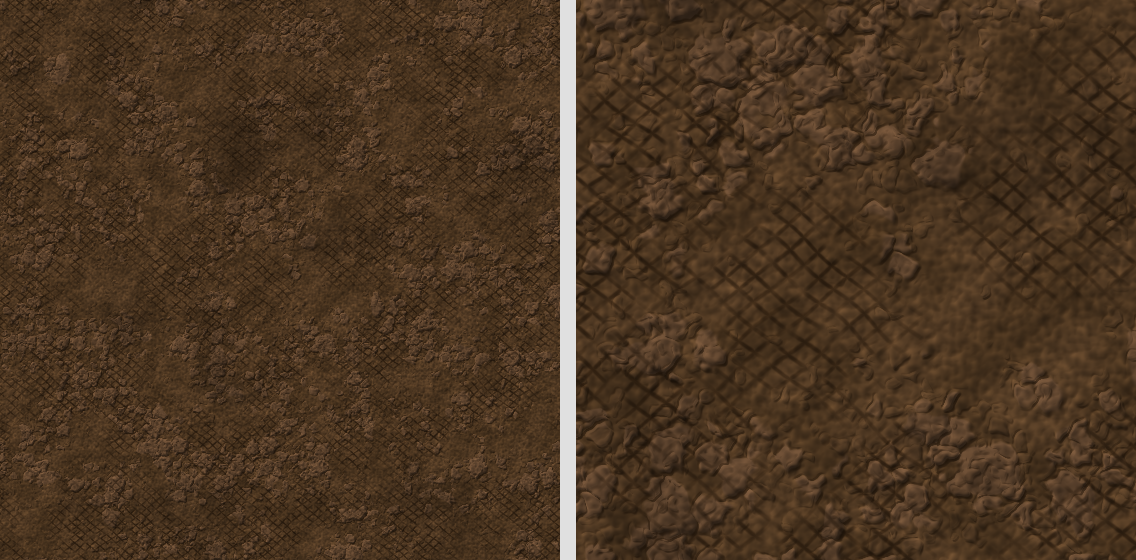
Left: the whole. Right: its middle third, enlarged.
This texture is drawn by a WebGL 2 fragment shader. Its source:

```glsl
#version 300 es
precision highp float;
// Dry brown soil: crumbly clods scattered over ground pressed with a fine diamond mesh.
// A height field of domes and gradient noise is lit from the upper left,
// then tinted by large soft patches that also decide where clods and mesh appear.

uniform vec2 u_resolution;
out vec4 fragColor;

const vec3 OLIVE_SOIL = vec3(0.268, 0.190, 0.112);
const vec3 PALE_SOIL = vec3(0.318, 0.227, 0.140);
const vec3 CLOD_SOIL = vec3(0.365, 0.266, 0.187);
const vec3 DARK_SOIL = vec3(0.120, 0.074, 0.032);
const vec2 LIGHT_DIR = vec2(-0.6, 0.8);
const vec2 DIAMOND_SIZE = vec2(0.0180, 0.0152);

vec2 hash2(vec2 p) {
    vec3 q = fract(p.xyx * vec3(0.1031, 0.1030, 0.0973));
    q += dot(q, q.yzx + 33.33);
    return fract((q.xx + q.yz) * q.zy);
}

float cornerSlope(vec2 cell, vec2 offset) {
    float angle = 6.28318 * hash2(cell + 71.0).x;
    return dot(vec2(cos(angle), sin(angle)), offset);
}

float gradientNoise(vec2 p) {
    vec2 i = floor(p), f = p - i;
    vec2 w = f * f * f * (f * (f * 6.0 - 15.0) + 10.0);
    vec2 e = vec2(1.0, 0.0);
    float low = mix(cornerSlope(i, f), cornerSlope(i + e, f - e), w.x);
    float high = mix(cornerSlope(i + e.yx, f - e.yx), cornerSlope(i + 1.0, f - 1.0), w.x);
    return mix(low, high, w.y);
}

float fbm(vec2 p, int octaves) {
    float sum = 0.0, amplitude = 1.0;
    for (int k = 0; k < octaves; k++) {
        sum += amplitude * gradientNoise(p);
        p = mat2(1.6, 1.2, -1.2, 1.6) * p + 17.3;
        amplitude *= 0.5;
    }
    return sum;
}

// Rounded clods with steep flanks, one per occupied cell; height in cell units.
float clods(vec2 p, float cover, float seed) {
    vec2 cell = floor(p);
    float height = 0.0;
    for (int y = -1; y <= 1; y++) {
        for (int x = -1; x <= 1; x++) {
            vec2 id = cell + vec2(x, y);
            vec2 centre = id + 0.2 + 0.6 * hash2(id + seed);
            vec2 trait = hash2(id + seed + 37.0);
            float radius = mix(0.30, 0.68, trait.x);
            float dome = 1.0 - smoothstep(0.55, 1.0, length(p - centre) / radius);
            float present = smoothstep(0.0, 0.12, cover - trait.y);
            height = max(height, dome * radius * present);
        }
    }
    return height;
}

// Darkness of two crossing sets of lines forming diamonds.
float diamondMesh(vec2 p, vec2 size) {
    vec2 q = p / size;
    vec2 lines = abs(fract(vec2(q.x + q.y, q.x - q.y)) - 0.5);
    vec2 groove = 1.0 - smoothstep(0.03, 0.17, lines);
    return max(groove.x, groove.y * 0.9);
}

float clodHeight(vec2 p, float cover) {
    vec2 warp = vec2(gradientNoise(p * 70.0), gradientNoise(p * 70.0 + 40.0));
    vec2 ragged = vec2(gradientNoise(p * 170.0), gradientNoise(p * 170.0 + 90.0));
    vec2 q = p + 0.008 * warp + 0.0035 * ragged;
    float large = clods(q * 32.0, cover * 0.65, 3.0) / 32.0;
    float medium = clods(q * 62.0, cover * 0.9, 11.0) / 62.0;
    float small = clods(q * 110.0, 0.8 * cover + 0.14, 23.0) / 110.0;
    return max(large, medium) + 0.7 * small;
}

float groundHeight(vec2 p, float clod) {
    float rough = 0.0045 * fbm(p * 45.0, 2);
    float grain = 0.0019 * gradientNoise(p * 150.0) + 0.0012 * gradientNoise(p * 235.0);
    return 0.5 * clod + rough + grain;
}

void main() {
    vec2 p = gl_FragCoord.xy / u_resolution.y;

    // Large patches: where clods gather, where the mesh shows, where soil is damp
    float cover = 0.9 * smoothstep(-0.32, 0.5, fbm(p * 9.0 + 5.0, 3));
    float meshPatch = smoothstep(-0.38, 0.25, fbm(p * 8.0 + 31.0, 3));
    float damp = smoothstep(0.05, 0.65, fbm(p * 6.0 + 53.0, 2));

    // Relief: directional slope and crevice depth from three height samples
    float reach = 0.0014;
    float clod = clodHeight(p, cover);
    vec2 back = p - LIGHT_DIR * reach, ahead = p + LIGHT_DIR * reach;
    float before = groundHeight(back, clodHeight(back, cover));
    float beyond = groundHeight(ahead, clodHeight(ahead, cover));
    float slope = (before - beyond) / (2.0 * reach);
    float crevice = max(0.0, 0.5 * (before + beyond) - groundHeight(p, clod)) / reach;

    // Soil tint
    float mottle = smoothstep(-0.45, 0.45, fbm(p * 20.0 + 9.0, 3));
    float clodMask = smoothstep(0.002, 0.008, clod);
    vec3 colour = mix(OLIVE_SOIL, PALE_SOIL, mottle);
    colour = mix(colour, CLOD_SOIL, 0.72 * clodMask);
    colour *= 1.0 - 0.20 * damp;

    // Pressed mesh, bent and broken by noise, with diagonal scratches
    vec2 bend = 0.005 * vec2(gradientNoise(p * 22.0), gradientNoise(p * 22.0 + 60.0));
    float broken = smoothstep(-0.5, 0.15, gradientNoise(p * 55.0 + 14.0));
    float mesh = diamondMesh(p + bend, DIAMOND_SIZE) * meshPatch * broken;
    float scratch = gradientNoise(vec2(dot(p, vec2(0.77, -0.64)) * 30.0, dot(p, vec2(0.64, 0.77)) * 170.0));
    colour *= 1.0 + 0.16 * scratch;
    colour = mix(colour, DARK_SOIL, mesh * mix(0.68, 0.42, clodMask));

    // Light, shadow and fine grain
    colour *= 1.0 + 0.29 * clamp(slope, -1.5, 0.7);
    colour = mix(colour, DARK_SOIL, clamp(0.75 * crevice, 0.0, 0.55));
    colour *= 1.0 + 0.24 * gradientNoise(p * 215.0 + 80.0);
    fragColor = vec4(clamp(colour * 1.05, 0.0, 1.0), 1.0);
}
```
